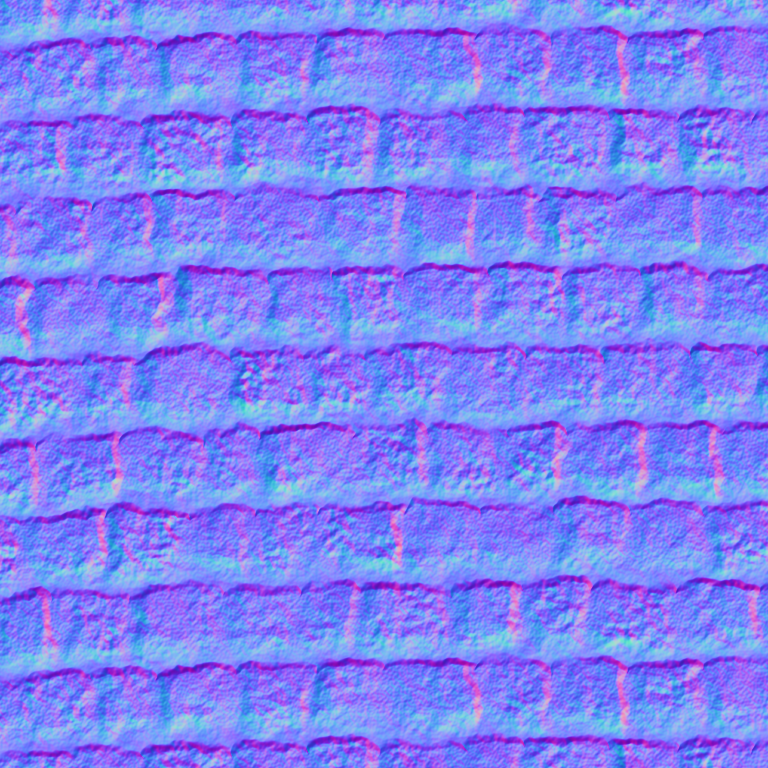
Reproduce this texture map procedurally as a Shadertoy shader.

```glsl
const vec2 TILE = vec2(10.0, 8.0); // stones across, rows before the wall repeats

vec2 hash2(vec2 p) {
    vec3 q = fract(p.xyx * vec3(0.1031, 0.1030, 0.0973));
    q += dot(q, q.yzx + 33.33);
    return fract((q.xx + q.yz) * q.zy);
}

// Gradient noise that wraps with the tile; freq must be whole
float noise(vec2 p, float freq, float seed) {
    p *= freq;
    vec2 cell = floor(p), f = p - cell;
    vec2 u = f * f * f * (f * (f * 6.0 - 15.0) + 10.0);
    float corner[4];
    for (int k = 0; k < 4; k++) {
        vec2 o = vec2(k & 1, k >> 1);
        float angle = 6.2832 * hash2(mod(cell + o, TILE * freq) + seed).x;
        corner[k] = dot(vec2(cos(angle), sin(angle)), f - o);
    }
    return mix(mix(corner[0], corner[1], u.x), mix(corner[2], corner[3], u.x), u.y);
}

// Uneven position of the joint to the left of stone i
float joint(float i, float row) {
    return i + 0.32 * (hash2(vec2(mod(i, TILE.x), row) + 71.0).x - 0.5);
}

// Wall relief; one unit is one stone, y runs downwards
float height(vec2 p) {
    const float shift[8] = float[8](0.13, 0.9, 0.1, 0.35, 0.9, 0.5, 0.28, 0.78);

    // Wobbly courses and ragged outlines
    vec2 w = p;
    w.y -= 0.22 * exp(-0.5 * p.x);
    w += 0.15 * vec2(noise(p, 2.0, 3.0), noise(p, 1.0, 9.0));
    w += 0.07 * vec2(noise(p, 5.0, 17.0), noise(p, 4.0, 23.0));
    w += 0.03 * vec2(noise(p, 11.0, 19.0), noise(p, 12.0, 29.0));

    // Find the stone
    float row = mod(floor(w.y), TILE.y);
    float t = fract(w.y);
    float x = w.x - shift[int(row)];
    float i = floor(x);
    if (x < joint(i, row)) i -= 1.0;
    else if (x >= joint(i + 1.0, row)) i += 1.0;
    float left = x - joint(i, row);
    float right = joint(i + 1.0, row) - x;
    vec2 id = vec2(mod(i, TILE.x), row);
    vec2 slope = hash2(id + 5.0) - 0.5;
    vec2 look = hash2(id + 41.0);

    // Thin top edge with rounded corners, long ramp down to the mortar
    float bend = pow(abs(left - right) / (left + right), 7.0);
    float top = smoothstep(0.0, 0.11, t - 0.09 * bend);
    float ramp = clamp((1.0 - t) / 0.32, 0.0, 1.0);
    float body = top * mix(ramp, smoothstep(0.0, 1.0, ramp), 0.4);

    // Domed, tilted face that sinks into the joints, softer on the left
    float sides = smoothstep(0.0, 0.26, left) * smoothstep(0.0, 0.17, right);
    float face = 0.035 + 0.055 * look.x + 0.045 * sin(3.1416 * t);
    face += dot(slope, vec2(0.25, 0.12) * vec2(left - right, 2.0 * t - 1.0)) * 0.5;
    float bed = 0.04 + 0.04 * noise(p, 1.0, 67.0) + 0.02 * sin(3.1416 * t);
    float relief = mix(bed, face, sides) * body;

    // Patchy chipped stone, smoother mortar
    float patchy = clamp(0.75 + 1.1 * noise(p, 2.0, 91.0), 0.2, 1.3);
    float rough = mix(0.22, (0.55 + 0.75 * look.y) * patchy, body * sides);
    float chips = 0.05 * noise(p, 6.0, 31.0) + 0.025 * noise(p, 12.0, 47.0);
    float grain = 0.0085 * noise(p, 25.0, 59.0);
    return relief + rough * chips + (0.35 + 0.65 * body) * grain
         + 0.035 * noise(p, 3.0, 83.0);
}

void mainImage(out vec4 fragColor, in vec2 fragCoord) {
    vec2 uv = fragCoord / iResolution.xy;
    vec2 p = vec2(uv.x * TILE.x, (1.0 - uv.y) * 9.75 - 0.35);

    // Surface normal from central differences
    vec2 e = vec2(max(0.012, 5.0 / iResolution.x), 0.0);
    vec2 grad = vec2(height(p + e.xy) - height(p - e.xy),
                     height(p + e.yx) - height(p - e.yx)) / (2.0 * e.x);
    vec3 normal = normalize(vec3(-grad, 1.0));
    fragColor = vec4(0.5 + 0.5 * normal, 1.0);
}
```
